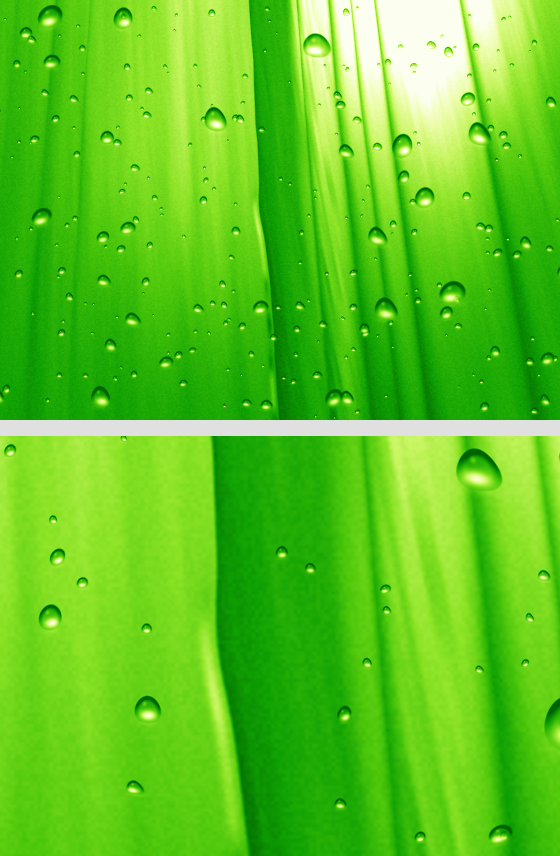
Top: the whole. Bottom: its middle third, enlarged.
Write a Shadertoy shader that draws this texture.

```glsl
#define FAN_CENTER 0.40
#define FAN_SPREAD 0.27
#define FOLD_LEFT 0.594
#define FOLD_RIGHT 0.695
#define GLOW_POS vec2(0.98, 1.04)
#define GLOW_SIZE vec2(0.29, 0.33)
#define GLOW_POWER 5.2
#define STREAK_DEPTH 0.32
#define GRAIN 0.24
#define DROP_SHADE 1.7

// Tone ladder from deep green to near white
const vec3 RAMP[7] = vec3[7](
    vec3(0.00, 0.38, 0.00), vec3(0.06, 0.63, 0.01), vec3(0.30, 0.78, 0.04),
    vec3(0.55, 0.89, 0.15), vec3(0.78, 0.96, 0.38), vec3(0.92, 0.99, 0.65),
    vec3(0.99, 1.00, 0.94));

// Pleats: position, width, depth
const vec3 PLEATS[8] = vec3[8](
    vec3(0.045, 0.016, 0.16), vec3(0.135, 0.010, 0.24), vec3(0.215, 0.006, 0.20),
    vec3(0.705, 0.005, 0.45), vec3(0.780, 0.012, 0.62), vec3(0.832, 0.007, 0.50),
    vec3(0.890, 0.010, 0.60), vec3(1.095, 0.015, 0.60));

vec2 hash22(vec2 p) {
    vec3 q = fract(p.xyx * vec3(0.1031, 0.1030, 0.0973));
    q += dot(q, q.yzx + 33.33);
    return fract((q.xx + q.yz) * q.zy);
}

float noise(vec2 p) {
    vec2 i = floor(p), f = fract(p);
    f = f * f * (3.0 - 2.0 * f);
    return mix(mix(hash22(i).x, hash22(i + vec2(1, 0)).x, f.x),
               mix(hash22(i + vec2(0, 1)).x, hash22(i + vec2(1, 1)).x, f.x), f.y);
}

float bell(vec2 d) { return exp(-dot(d, d)); }

vec3 toneColor(float tone) {
    vec3 color = RAMP[0];
    for (int i = 1; i < 7; i++)
        color = mix(color, RAMP[i], clamp(tone - float(i) + 1.0, 0.0, 1.0));
    return color;
}

// Backlit film with pleats fanning out downwards
float filmTone(vec2 p) {
    float drop = 1.0 - p.y;
    float u = FAN_CENTER + (p.x - FAN_CENTER) / (1.0 + FAN_SPREAD * drop);
    u += 0.008 * (noise(vec2(u * 5.0, p.y * 4.0)) - 0.5);

    float leftPanel = 1.10 + 0.55 * p.y
        + 2.0 * exp(-pow((p.x - 0.50) / 0.29, 2.0)) * smoothstep(-0.05, 0.8, p.y);
    float rightPanel = 1.15 + 2.0 * smoothstep(-0.05, 0.75, p.y)
        * exp(-pow((p.x - 0.94) / 0.29, 2.0));
    rightPanel += GLOW_POWER * bell((p - GLOW_POS) / GLOW_SIZE);
    float tone = mix(leftPanel, rightPanel, smoothstep(0.60, 0.68, u));
    tone += 0.5 * bell(vec2((u - 0.742) / 0.025, 0.0));

    // Soft streaks, finer and stronger around the fold
    float streak = 0.6 * noise(vec2(u * 28.0, p.y * 1.6))
                 + 0.4 * noise(vec2(u * 75.0 + p.y * 3.0, p.y * 3.5));
    tone *= 1.0 + STREAK_DEPTH * (streak - 0.5);
    float wrinkle = noise(vec2(u * 150.0 + p.y * 12.0, p.y * 9.0)) - 0.5;
    float nearFold = exp(-pow((u - 0.72) / 0.045, 2.0));
    tone *= 1.0 + (0.06 + 0.40 * nearFold) * wrinkle;

    for (int i = 0; i < 8; i++) {
        float d = u - PLEATS[i].x;
        float width = PLEATS[i].y * (0.6 + 1.1 * drop) * (d < 0.0 ? 0.6 : 1.3);
        tone *= 1.0 - PLEATS[i].z * exp(-pow(abs(d) / width, 1.4));
    }

    // Overlapping dark fold with a lit ridge along its edge
    float edge = u - FOLD_LEFT - 0.014 * smoothstep(0.55, 0.3, p.y);
    edge += 0.005 * (noise(vec2(5.0, p.y * 14.0)) - 0.5);
    float fold = smoothstep(-0.002, 0.002, edge)
               * (1.0 - smoothstep(-0.022, 0.008, u - FOLD_RIGHT));
    float inner = 0.72 + 0.35 * p.y + 0.8 * (streak - 0.4) + 0.25 * wrinkle;
    inner += 0.3 * smoothstep(0.02, 0.09, edge) - 0.5 * exp(-max(edge, 0.0) / 0.010);
    tone = mix(tone, inner, 0.95 * fold);
    float ridge = exp(-pow((edge + 0.008) / 0.005, 2.0));
    tone += ridge * smoothstep(0.58, 0.48, p.y) * (3.4 * noise(vec2(3.0, p.y * 22.0)) - 1.6);
    return tone;
}

// One layer of water beads, at most one per cell
float addDrops(float tone, vec2 p, float cell, vec2 radii, float chance, float seed) {
    vec2 g = p / cell;
    g.x += 7.0 * hash22(vec2(floor(g.y), seed)).x;
    vec2 id = floor(g) + seed * 17.0;
    vec2 pick = hash22(id), jitter = hash22(id + 61.7), form = hash22(id + 23.1);
    float radius = mix(radii.x, radii.y, pick.y);
    float margin = 1.35 * radius / cell;
    vec2 center = mix(vec2(margin), vec2(1.0 - margin), jitter);
    vec2 q = (fract(g) - center) * cell / radius;
    q.x *= (1.0 + 0.3 * q.y * form.x) * mix(0.82, 1.2, form.y);
    q.y += 0.5 * (form.x - 0.5) * q.x;

    // Dark upper rim, light gathered below, small glints
    float r = length(q), soft = 1.0 / (iResolution.y * radius);
    float mask = step(pick.x, chance) * (1.0 - smoothstep(1.0 - soft, 1.0 + soft, r));
    float body = 0.25 + 0.42 * tone + 1.4 * smoothstep(0.6, -0.8, q.y);
    body -= DROP_SHADE * smoothstep(0.5, 0.95, r) * (0.75 + 0.5 * q.y);
    vec2 glint = vec2(0.5 * (form.y - 0.5), -0.42);
    body += 3.4 * bell((q - glint) / vec2(0.50, 0.32));
    body += 1.2 * bell((q - vec2(-0.25, 0.42)) / 0.16);

    // Light focused just beneath the bead
    float halo = step(pick.x, chance) * bell((q - vec2(0.0, -0.95)) / vec2(0.6, 0.25));
    return mix(tone + 0.5 * halo, max(body, 0.0), mask);
}

void mainImage(out vec4 fragColor, in vec2 fragCoord) {
    vec2 p = fragCoord / iResolution.y;
    float tone = filmTone(p);
    tone += GRAIN * (noise(p * 330.0) - 0.5);
    tone = addDrops(tone, p, 0.045, vec2(0.0025, 0.0045), 0.20, 1.0);
    tone = addDrops(tone, p, 0.062, vec2(0.0050, 0.0100), 0.27, 2.0);
    tone = addDrops(tone, p, 0.100, vec2(0.0100, 0.0170), 0.28, 3.0);
    tone = addDrops(tone, p, 0.200, vec2(0.0180, 0.0290), 0.40, 4.0);
    fragColor = vec4(toneColor(tone), 1.0);
}
```
